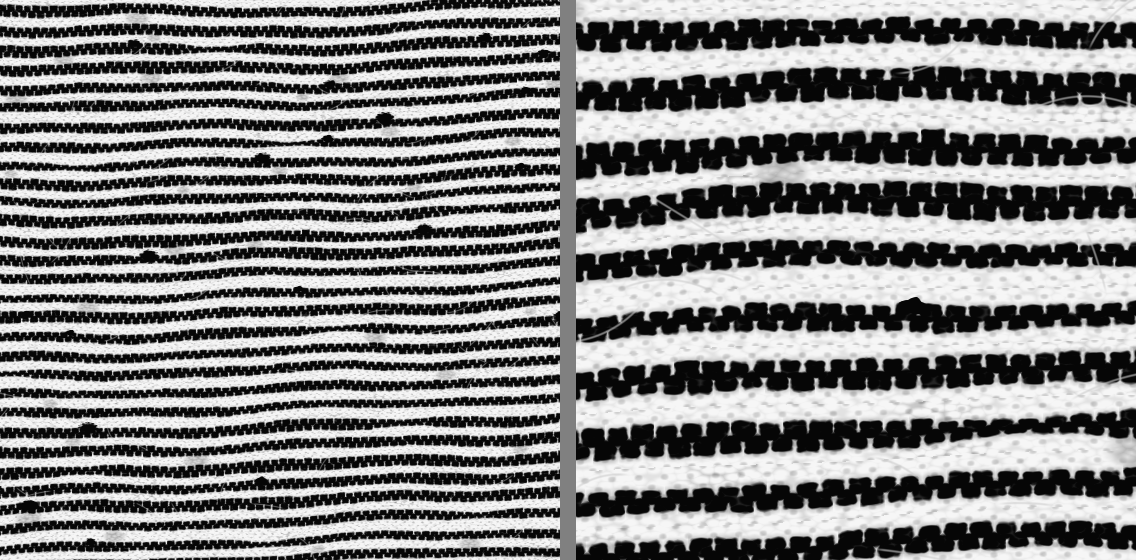
Left: the whole. Right: its middle third, enlarged.
A Shadertoy shader for this texture:

```glsl
const float STRIPES = 29.0;
const float TEETH = 66.0;
const float TAU = 6.2831853;
const vec3 INK = vec3(0.025);
const vec3 COTTON = vec3(0.965);
const vec3 SHADOW = vec3(0.58);
const vec3 LINT = vec3(0.80);

float hash(vec2 p) {
    return fract(sin(dot(p, vec2(127.1, 311.7))) * 43758.545);
}

vec2 hash2(vec2 p) {
    return vec2(hash(p), hash(p + 37.3));
}

// Layered sines, roughly -1 to 1
float wave(float x, float seed) {
    return 0.5 * sin(x * 7.0 + seed * 5.1) + 0.3 * sin(x * 19.0 + seed * 2.7)
         + 0.2 * sin(x * 43.0 + seed * 8.3);
}

// Cellular noise: distance to the nearest scattered point
float cellular(vec2 p) {
    vec2 cell = floor(p);
    float nearest = 2.0;
    for (int j = -1; j <= 1; j++)
    for (int i = -1; i <= 1; i++) {
        vec2 c = cell + vec2(i, j);
        nearest = min(nearest, length(c + hash2(c) - p));
    }
    return nearest;
}

float roundBox(vec2 p, vec2 halfSize, float radius) {
    vec2 q = abs(p) - halfSize + radius;
    return length(max(q, 0.0)) + min(max(q.x, q.y), 0.0) - radius;
}

float cover(float d, float blur) {
    return 1.0 - smoothstep(-blur, blur, d);
}

// Height of the uneven weft lines above level
float sag(vec2 p) {
    float tilt = 0.034 * p.x * (1.0 - 0.6 * p.y * p.y);
    float belly = -0.010 * sin(p.x * 3.14) * p.y;
    float ripple = 0.0035 * sin(p.x * 11.0 + p.y * 5.0) + 0.0018 * sin(p.x * 23.0 - p.y * 17.0);
    return tilt + belly + ripple;
}

// Two staggered rows of blocks that form one dark stripe
float stripe(float tooth, float y, float thick, float seed) {
    float pitch = STRIPES / TEETH;
    float d = 1.0;
    for (int k = 0; k < 2; k++) {
        float side = k == 0 ? 1.0 : -1.0;
        float t = tooth + 0.5 * float(k);
        float vary = hash(vec2(floor(t), seed + 50.0 * float(k)));
        float top = thick * (0.88 + 0.24 * vary);
        vec2 halfSize = vec2(pitch * (0.37 + 0.10 * vary), 0.5 * top + 0.03);
        vec2 q = vec2((fract(t) - 0.5) * pitch, side * y - 0.5 * top + 0.03);
        d = min(d, roundBox(q, halfSize, 0.07));
    }
    return d;
}

// Scattered knots, snapped to a stripe (phase 0.5) or to the cloth between (phase 0)
float knots(vec2 p, vec2 size, float phase, float chance, float seed) {
    const float GRID = 8.0;
    vec2 cell = floor(p * GRID);
    float d = 1.0;
    for (int j = -1; j <= 1; j++)
    for (int i = -1; i <= 1; i++) {
        vec2 c = cell + vec2(i, j);
        vec2 center = (c + hash2(c + seed)) / GRID;
        center.y = (floor(center.y * STRIPES) + phase) / STRIPES;
        float scale = 0.6 + 0.7 * hash(c + seed + 5.0);
        float blob = (length((p - center) / (size * scale)) - 1.0) * size.y;
        if (hash(c + seed + 9.0) < chance) d = min(d, blob);
    }
    return d;
}

// Loose curved hairs
float hairs(vec2 p, float blur) {
    float sum = 0.0;
    for (int i = 0; i < 90; i++) {
        vec2 id = vec2(i, 3.0);
        float angle = (hash(id + 11.0) - 0.5) * 2.6;
        vec2 q = mat2(cos(angle), -sin(angle), sin(angle), cos(angle)) * (p - hash2(id));
        float reach = mix(0.008, 0.035, hash(id + 21.0));
        float bend = (hash(id + 31.0) - 0.5) * 24.0;
        float d = abs(q.y - bend * q.x * q.x) / sqrt(1.0 + 4.0 * bend * bend * q.x * q.x);
        sum = max(sum, cover(d - 0.0006, blur) * cover(abs(q.x) - reach, 0.004));
    }
    return sum;
}

void mainImage(out vec4 fragColor, in vec2 fragCoord) {
    vec2 uv = fragCoord / iResolution.xy;
    float pixel = 1.0 / iResolution.y;
    vec2 cloth = vec2(uv.x, uv.y - sag(uv));
    float row = floor(cloth.y * STRIPES);
    float y = fract(cloth.y * STRIPES) - 0.5;
    float tooth = uv.x * TEETH + hash(vec2(row, 7.0)) + 0.25 * wave(uv.x, row);
    float grain = cellular(uv * vec2(130.0, 240.0));

    // Pale cloth with dimpled weave and soft stains
    float weave = cos(TAU * tooth) * cos(TAU * 3.0 * y);
    float dimple = smoothstep(0.35, 1.0, weave) * 0.16;
    float stain = smoothstep(0.35, 0.95, wave(uv.x * 1.7, row + 4.0)) * 0.13;
    vec3 color = COTTON * (1.0 - dimple - (stain + 0.08) * smoothstep(0.3, 0.9, grain));
    float lump = knots(cloth, vec2(0.016, 0.009), 0.0, 0.34, 13.0) + 0.003 * (grain - 0.5);
    color = mix(color, SHADOW + 0.25 * (1.0 - grain), 0.75 * cover(lump, 0.003));

    // Dark stripes of varying thickness
    float thick = mix(0.21, 0.29, hash(vec2(row, 2.0))) + 0.035 * wave(uv.x, row * 3.0);
    thick -= 0.11 * smoothstep(0.55, 0.95, wave(uv.x * 0.6, row + 1.0));
    float shift = (hash(vec2(row, 4.0)) - 0.5) * 0.16 + 0.03 * wave(uv.x, row + 8.0);
    float dark = stripe(tooth, y - shift, thick, row) + 0.05 * (grain - 0.45);
    color *= 1.0 - 0.22 * cover(dark - 0.03, 0.07);
    vec3 ink = INK + 0.12 * smoothstep(0.65, 1.0, grain);
    color = mix(color, ink, cover(dark, 0.8 * pixel * STRIPES + 0.012));

    // Dark knots and stray fibres on top
    float knot = knots(cloth, vec2(0.012, 0.008), 0.68, 0.27, 29.0) + 0.004 * (grain - 0.5);
    color = mix(color, INK, cover(knot, pixel));
    color = mix(color, LINT, 0.6 * hairs(uv, pixel));
    fragColor = vec4(color, 1.0);
}
```
